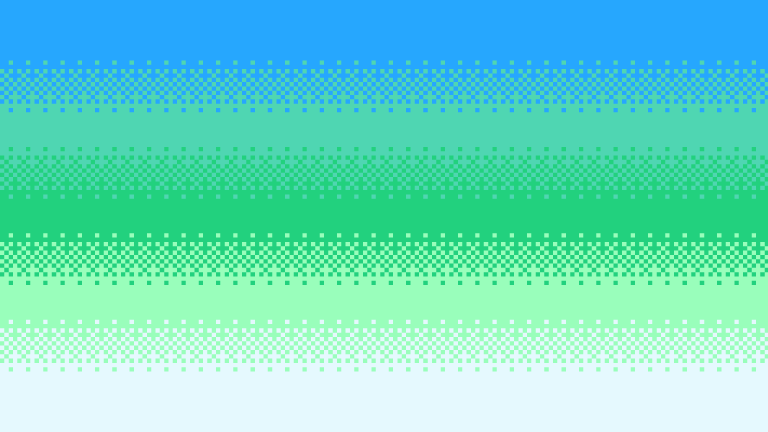
Reproduce this background procedurally as a Shadertoy shader.

```glsl
// Five horizontal colour bands, blended into each other by ordered dithering in square cells.

const float ROWS = 100.0;        // cells over the canvas height
const float BAND_ROWS = 20.0;    // cells per colour band
const float BLEND_REACH = 7.0;   // rows dithered on each side of a band border
const float BLEND_SLOPE = 0.95;  // dither levels gained per row
const float MID_LEVEL = 7.5;     // dither level at the border, of 16
const int SAMPLES = 4;           // edge smoothing samples per axis

const vec3 BANDS[5] = vec3[5](
    vec3(0.150, 0.655, 0.995),   // sky blue
    vec3(0.310, 0.840, 0.700),   // teal
    vec3(0.135, 0.820, 0.495),   // green
    vec3(0.600, 0.995, 0.735),   // mint
    vec3(0.900, 0.975, 0.995));  // pale ice

// 2x2 ordered threshold in 0..1
float bayer2(vec2 cell) {
    return fract(cell.x * 0.5 + cell.y * cell.y * 0.75);
}

// 4x4 ordered threshold as a level in 0..15
float bayer4(vec2 cell) {
    cell = mod(cell, 4.0);
    return 16.0 * bayer2(cell) + 4.0 * bayer2(floor(cell * 0.5));
}

// Colour of one cell, with rows counted downwards from the top
vec3 cellColor(vec2 cell) {
    float row = cell.y + 0.5;
    float border = clamp(floor(row / BAND_ROWS + 0.5), 1.0, 4.0);
    float offset = row - border * BAND_ROWS;

    bool below = offset > 0.0;
    if (abs(offset) < BLEND_REACH)
        below = MID_LEVEL + BLEND_SLOPE * offset > bayer4(cell);

    return BANDS[int(border) - (below ? 0 : 1)];
}

void mainImage(out vec4 fragColor, in vec2 fragCoord) {
    vec3 sum = vec3(0.0);

    // Average a small grid of samples to smooth the cell edges
    for (int j = 0; j < SAMPLES; j++) {
        for (int i = 0; i < SAMPLES; i++) {
            vec2 jitter = (vec2(i, j) + 0.5) / float(SAMPLES) - 0.5;
            vec2 pos = (fragCoord + jitter) / iResolution.y;
            sum += cellColor(floor(vec2(pos.x, 1.0 - pos.y) * ROWS));
        }
    }
    fragColor = vec4(sum / float(SAMPLES * SAMPLES), 1.0);
}
```
